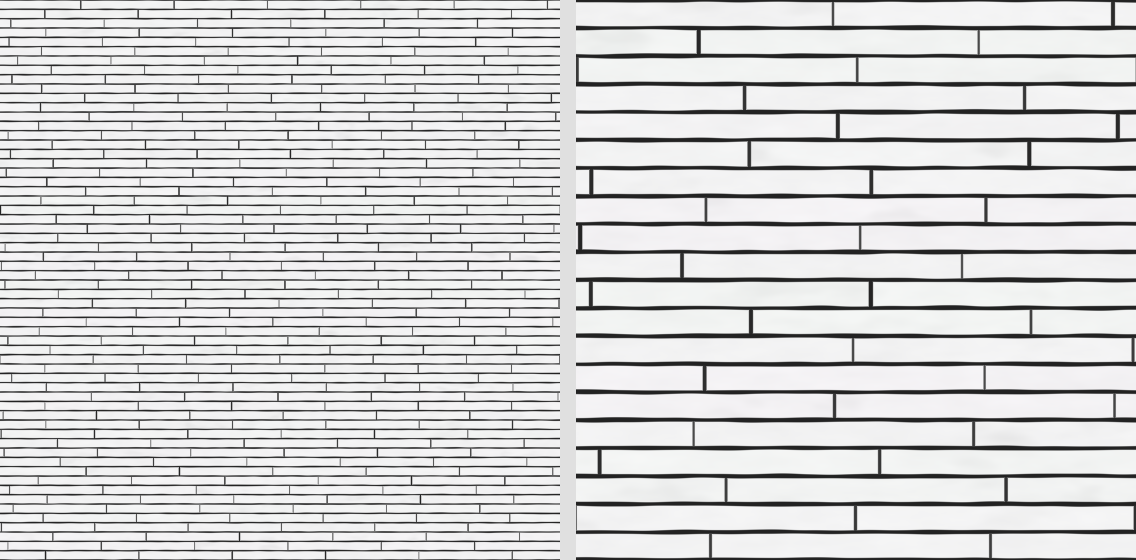
Left: the whole. Right: its middle third, enlarged.
Write a Shadertoy shader that draws this texture.

```glsl
// Thin pale bricks in 60 courses of 6, laid in a loose half bond with dark joints.
// Each course slides by a hashed amount; wrapping gradient noise roughens the joints
// and clouds the faces, so the whole tiles on every side.

const vec2 GRID = vec2(6.0, 60.0);            // bricks across, courses down
const vec3 FACE = vec3(0.952, 0.952, 0.954);
const vec3 INK = vec3(0.135);
const float BED_HALF = 0.00122;               // half width of horizontal joints
const float HEAD_HALF = 0.00115;              // half width of vertical joints
const float SLIDE = 0.23;                     // largest slide, in brick lengths

// Integer hash of a cell, from 0 to 1 in both parts
vec2 hash2(vec2 cell, float seed) {
    uvec2 q = uvec2(ivec2(cell)) * uvec2(73856u, 19349u) + uint(seed) * 83492u;
    uint n = q.x ^ (q.y * 2653u + 977u);
    n = (n ^ (n >> 15)) * 739981u;
    n = (n ^ (n >> 13)) * 912931u;
    n ^= n >> 16;
    return vec2(n & 65535u, n >> 16) / 65535.0;
}

// Gradient at a lattice point, dotted with the offset to it
float corner(vec2 cell, vec2 offset, vec2 period, float seed) {
    float angle = 6.28319 * hash2(mod(cell, period), seed).x;
    return dot(vec2(cos(angle), sin(angle)), offset);
}

// Gradient noise that repeats after a whole period
float gradientNoise(vec2 p, vec2 period, float seed) {
    vec2 i = floor(p), f = p - i;
    vec2 u = f * f * f * (f * (f * 6.0 - 15.0) + 10.0);
    vec2 e = vec2(1.0, 0.0);
    float low = mix(corner(i, f, period, seed),
                    corner(i + e.xy, f - e.xy, period, seed), u.x);
    float high = mix(corner(i + e.yx, f - e.yx, period, seed),
                     corner(i + e.xx, f - e.xx, period, seed), u.x);
    return mix(low, high, u.y);
}

// Wrapping sum of three octaves
float clouds(vec2 p, vec2 period, float seed) {
    float sum = 0.0, gain = 0.6;
    for (int i = 0; i < 3; i++) {
        sum += gain * gradientNoise(p * period, period, seed + float(i));
        period *= 2.0;
        gain *= 0.55;
    }
    return sum;
}

// Soft-edged stroke from the distance to its centre line
float stroke(float dist, float halfWidth, float soften) {
    return 1.0 - smoothstep(halfWidth - soften, halfWidth + soften, dist);
}

// Start of a course, in brick lengths: half bond plus a hashed slide
float courseStart(float row) {
    vec2 h = hash2(vec2(0.0, row), 3.0);
    return 0.5 - 0.5 * mod(row, 2.0) + SLIDE * (h.x + h.y - 1.0);
}

// Horizontal joint whose edges waver along its length
float bedJoint(vec2 p, float soften) {
    float line = round(p.y * GRID.y);
    vec2 period = vec2(36.0, GRID.y);
    vec2 along = vec2(p.x * period.x, line + 0.4);
    float thickness = BED_HALF * (1.0 + 0.45 * gradientNoise(along, period, 11.0));
    float drift = 0.0005 * gradientNoise(along, period, 12.0);
    return stroke(abs(p.y - line / GRID.y + drift), thickness, soften);
}

// Vertical joint, each with its own weight
float headJoint(float x, float row, float soften) {
    float line = round(x);
    float weight = hash2(vec2(mod(line, GRID.x), row), 21.0).x;
    float thickness = HEAD_HALF * mix(0.55, 1.15, weight);
    return stroke(abs(x - line) / GRID.x, thickness, soften) * mix(0.8, 1.0, weight);
}

// Face colour: faint tint by course and brick, with cloudy smudges
vec3 brickFace(vec2 p, vec2 brick) {
    vec2 tone = hash2(brick, 31.0);
    float tint = gradientNoise(vec2(0.5, brick.y / 3.0), vec2(1.0, 20.0), 41.0);
    float mottle = clouds(p + tone, vec2(30.0, 90.0), 51.0);
    float smudge = smoothstep(0.05, 0.45, clouds(p + tone.yx, vec2(16.0, 40.0), 61.0));
    vec3 color = FACE + 0.010 * (tone.x - 0.5) + 0.022 * mottle;
    color += tint * vec3(0.007, -0.010, 0.007);
    return color - 0.040 * smudge * tone.y;
}

void mainImage(out vec4 fragColor, in vec2 fragCoord) {
    vec2 p = fragCoord / iResolution.xy;
    float soften = max(0.75 / iResolution.y, 0.0005);

    // Brick under this point
    float row = floor(p.y * GRID.y);
    float x = p.x * GRID.x - courseStart(row);
    vec2 brick = vec2(mod(floor(x), GRID.x), row);

    // Face with joints on top
    float joint = max(bedJoint(p, soften), headJoint(x, row, soften));
    vec3 color = mix(brickFace(p, brick), INK, joint);
    fragColor = vec4(clamp(color, 0.0, 1.0), 1.0);
}
```
